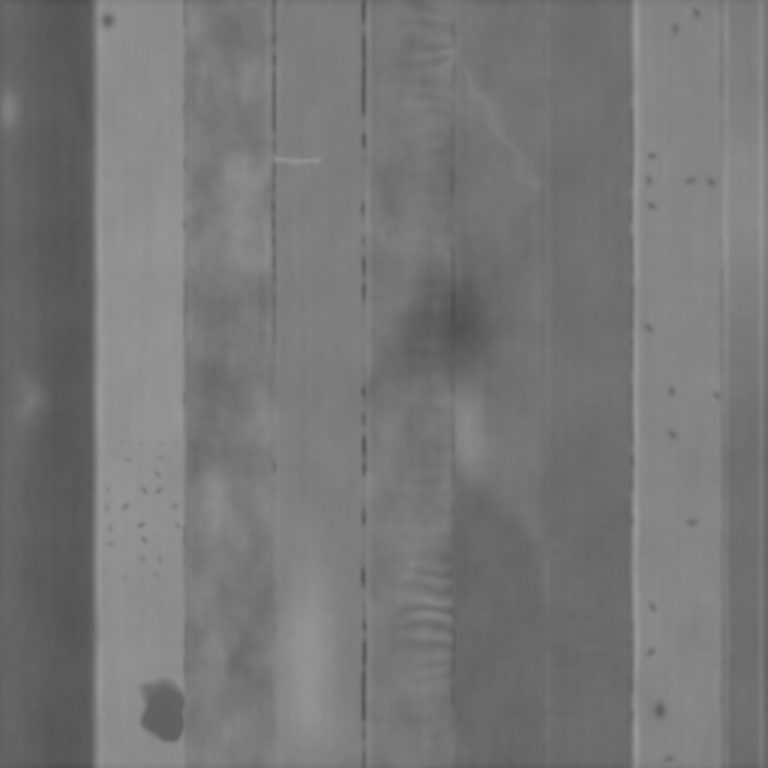
This texture is drawn by a three.js fragment shader. Its source:

```glsl
// Weathered grey boards: nine upright planks of uneven tone, parted by worn seams.
// Gradient noise gives grain and blotches; soft ellipses, ripples and
// hashed pecks add the stains, saw marks and small holes.
varying vec2 vUv;

vec2 hash2(vec2 p) {
  p = vec2(dot(p, vec2(127.1, 311.7)), dot(p, vec2(269.5, 183.3)));
  return fract(sin(p) * 43758.5);
}

float gradDot(vec2 cell, vec2 corner, vec2 f) {
  return dot(hash2(cell + corner) * 2.0 - 1.0, f - corner);
}

float noise(vec2 p) {
  vec2 i = floor(p), f = p - i;
  vec2 u = f * f * f * (f * (f * 6.0 - 15.0) + 10.0);
  return mix(mix(gradDot(i, vec2(0.0), f), gradDot(i, vec2(1.0, 0.0), f), u.x),
             mix(gradDot(i, vec2(0.0, 1.0), f), gradDot(i, vec2(1.0), f), u.x), u.y);
}

float fbm(vec2 p) {
  float sum = 0.0, gain = 1.0;
  for (int i = 0; i < 4; i++) {
    sum += gain * noise(p);
    p = p * 2.03 + 17.3;
    gain *= 0.5;
  }
  return sum;
}

// Soft elliptical spot
float spot(vec2 p, vec2 center, vec2 radius) {
  vec2 d = (p - center) / radius;
  return exp(-dot(d, d));
}

// Thin soft line
float scratch(vec2 p, vec2 a, vec2 b, float width) {
  vec2 pa = p - a, ba = b - a;
  float d = length(pa - ba * clamp(dot(pa, ba) / dot(ba, ba), 0.0, 1.0));
  return exp(-d * d / (width * width));
}

// Soft-sided band along one axis
float band(float v, float lo, float hi, float soft) {
  return smoothstep(lo - soft, lo + soft, v) * (1.0 - smoothstep(hi - soft, hi + soft, v));
}

// Small tilted holes, some cells only
float pecks(vec2 p, float scale, float chance) {
  vec2 cell = floor(p * scale), rnd = hash2(cell + 5.0);
  vec2 d = fract(p * scale) - 0.3 - 0.4 * hash2(cell + 9.0);
  float tilt = 6.28 * rnd.y;
  d = mat2(cos(tilt), sin(tilt), -sin(tilt), cos(tilt)) * d * vec2(4.0, 6.0);
  return step(rnd.x, chance) * exp(-dot(d, d));
}

void main() {
  vec2 p = vUv;
  float x = p.x + 0.003 * noise(vec2(p.y * 9.0, 2.0));

  // Plank tones, groove depths and highlights, left to right
  mat3 tones = mat3(0.375, 0.545, 0.475, 0.492, 0.463, 0.452, 0.437, 0.52, 0.482);
  mat3 grooves = mat3(0.0, 0.0, 0.05, 0.1, 0.13, 0.04, 0.015, 0.05, 0.03);
  mat3 glints = mat3(0.0, 0.03, 0.01, 0.015, 0.05, 0.01, 0.02, 0.07, 0.045);
  float shade = tones[0][0];
  for (int i = 1; i < 9; i++) {
    int row = i / 3, col = i - row * 3;
    float fi = float(i), d = x - 0.0075 - 0.1165 * fi;
    float wear = noise(vec2(fi * 7.3, p.y * 42.0)) + noise(vec2(fi * 3.1, p.y * 6.0)) + 0.25 * (p.y - 0.5);
    float soft = i == 1 ? 0.009 : 0.005;
    shade = mix(shade, tones[row][col], smoothstep(-soft, soft, d));
    shade -= grooves[row][col] * smoothstep(-0.2, 0.4, wear) * exp(-pow(d / 0.0035, 2.0));
    shade += glints[row][col] * (0.8 + noise(vec2(fi, p.y * 14.0))) * exp(-pow((d - 0.006) / 0.005, 2.0));
  }
  shade += 0.045 * exp(-pow((x - 0.35) / 0.006, 2.0)) * smoothstep(-0.2, 0.4, noise(vec2(3.7, p.y * 9.0)));

  // Plank masks
  float first = 1.0 - smoothstep(0.115, 0.129, x);
  float second = band(x, 0.124, 0.24, 0.005);
  float third = band(x, 0.24, 0.357, 0.012);
  float fifth = band(x, 0.473, 0.59, 0.005);
  float sixth = band(x, 0.59, 0.706, 0.008);
  float seventh = band(x, 0.706, 0.823, 0.005);
  float eighth = band(x, 0.823, 0.939, 0.005);
  float last = smoothstep(0.935, 0.945, x);

  // Blotches, strongest on the rough planks, over faint grain
  float rough = 0.025 + 0.075 * third + 0.055 * fifth + 0.015 * sixth;
  shade += rough * fbm(vec2(x * 16.0, p.y * 11.0));
  shade += 0.012 * noise(vec2(x * 100.0, p.y * 4.0)) + 0.012 * noise(p * vec2(80.0, 60.0));

  // Slow shading inside planks
  shade += first * (0.045 * exp(-x / 0.025) - 0.03 * band(x, 0.05, 0.12, 0.03));
  shade += 0.025 * second * spot(p, vec2(0.18, 0.5), vec2(0.2, 0.3));
  shade += last * (0.05 * spot(p, vec2(0.97, 0.73), vec2(0.1, 0.12)) - 0.055 * (1.0 - smoothstep(0.4, 0.6, p.y)));
  shade -= 0.045 * sixth * (1.0 - smoothstep(-0.03, 0.03, p.y - 0.99 + x));
  shade -= 0.02 * seventh * (1.0 - smoothstep(0.3, 0.5, p.y));

  // Dark stains and pale patches
  vec2 q = p + 0.02 * vec2(noise(p * 32.0), noise(p * 32.0 + 40.0));
  shade -= 0.11 * spot(q, vec2(0.605, 0.58), vec2(0.05, 0.065)) + 0.06 * spot(q, vec2(0.55, 0.57), vec2(0.05, 0.06));
  shade -= 0.16 * second * smoothstep(0.25, 0.6, spot(q, vec2(0.212, 0.072), vec2(0.032, 0.04)));
  shade -= 0.17 * spot(p, vec2(0.14, 0.973), vec2(0.009)) + 0.15 * spot(p, vec2(0.859, 0.075), vec2(0.007, 0.011));
  shade += 0.08 * spot(p, vec2(0.4, 0.14), vec2(0.035, 0.13)) + 0.07 * third * spot(q, vec2(0.31, 0.7), vec2(0.04, 0.05));
  shade += 0.08 * sixth * spot(p, vec2(0.61, 0.45), vec2(0.02, 0.055)) + 0.1 * spot(p, vec2(0.012, 0.855), vec2(0.012, 0.025));
  shade += 0.08 * first * spot(q, vec2(0.04, 0.48), vec2(0.018, 0.028)) - 0.06 * third * spot(q, vec2(0.32, 0.14), vec2(0.02, 0.05));

  // Saw ripples, scratches and pecks
  float ripple = sin(p.y * 265.0 + 5.0 * noise(p * vec2(16.0, 24.0)));
  float rippleZone = smoothstep(0.5, 0.56, x) * (0.15 + spot(p, vec2(0.56, 0.2), vec2(0.2, 0.06)) + 0.4 * spot(p, vec2(0.56, 0.94), vec2(0.2, 0.06)));
  shade += 0.035 * fifth * ripple * rippleZone;
  shade += 0.012 * seventh * noise(vec2(x * 14.0, p.y * 75.0)) * band(p.y, 0.05, 0.38, 0.06);
  shade += 0.07 * scratch(q, vec2(0.363, 0.791), vec2(0.415, 0.793), 0.0045) + 0.025 * scratch(q, vec2(0.61, 0.9), vec2(0.695, 0.76), 0.008);
  shade -= 0.11 * second * pecks(p, 46.0, 0.4) * spot(p, vec2(0.19, 0.33), vec2(0.06, 0.08)) + 0.09 * eighth * pecks(p, 36.0, 0.06);

  // Right joint and faint rim
  shade += 0.05 * exp(-pow((p.x - 0.991) / 0.004, 2.0));
  shade -= 0.04 * exp(-min(min(p.x, 1.0 - p.x), min(p.y, 1.0 - p.y)) / 0.005);
  gl_FragColor = vec4(vec3(clamp(shade, 0.0, 1.0)), 1.0);
}
```
